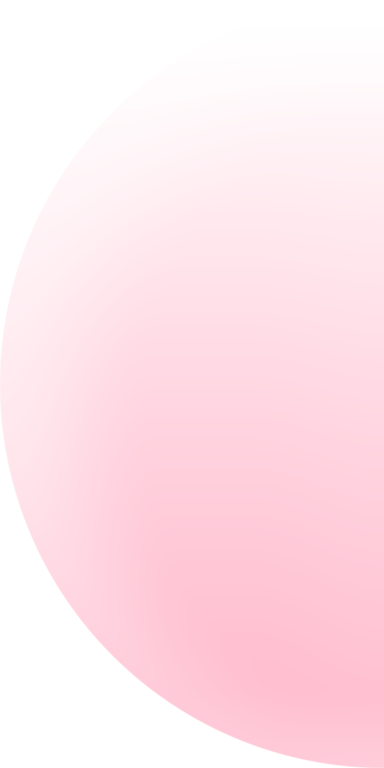
Give the GLSL for this background, as a Shadertoy shader.

```glsl
// Soft pink half disc on white, deepening downwards and fading towards its rim.

const vec3 WHITE = vec3(1.0);
const vec3 PINK = vec3(1.0, 0.74, 0.81);

// Heights are in disc radii, measured from the disc centre.
const float FADE_TOP = 0.95;
const float FADE_BOTTOM = -0.80;
const float FADE_CURVE = 0.2;

// Rim fade: x applies at the bottom, y from the middle upwards.
const vec2 RIM_WIDTH = vec2(0.18, 0.40);
const vec2 RIM_TINT = vec2(0.82, 0.52);

const float RIGHT_FADE_WIDTH = 0.35;
const float RIGHT_FADE_AMOUNT = 0.06;

// Nearly linear ramp from the pale top to the deep bottom.
float verticalTint(float height) {
    float t = clamp((FADE_TOP - height) / (FADE_TOP - FADE_BOTTOM), 0.0, 1.0);
    return t * (1.0 + FADE_CURVE * (1.0 - t));
}

// Paler band along the curved rim, narrow below and wide at the side.
float rimTint(vec2 p) {
    float side = smoothstep(-1.0, 0.0, p.y);
    float width = mix(RIM_WIDTH.x, RIM_WIDTH.y, side);
    float edgeTint = mix(RIM_TINT.x, RIM_TINT.y, side);
    return mix(edgeTint, 1.0, smoothstep(0.0, width, 1.0 - length(p)));
}

void mainImage(out vec4 fragColor, in vec2 fragCoord) {
    // Disc centre sits halfway up the right edge; its radius is half the height.
    float radius = 0.5 * iResolution.y;
    vec2 p = (fragCoord - vec2(iResolution.x, radius)) / radius;

    float rightFade = RIGHT_FADE_AMOUNT * smoothstep(-RIGHT_FADE_WIDTH, 0.0, p.x);
    float tint = verticalTint(p.y) * rimTint(p) * (1.0 - rightFade);

    // Antialiased disc edge
    float pixel = 1.0 / radius;
    float disc = 1.0 - smoothstep(-pixel, pixel, length(p) - 1.0);

    fragColor = vec4(mix(WHITE, PINK, tint * disc), 1.0);
}
```
